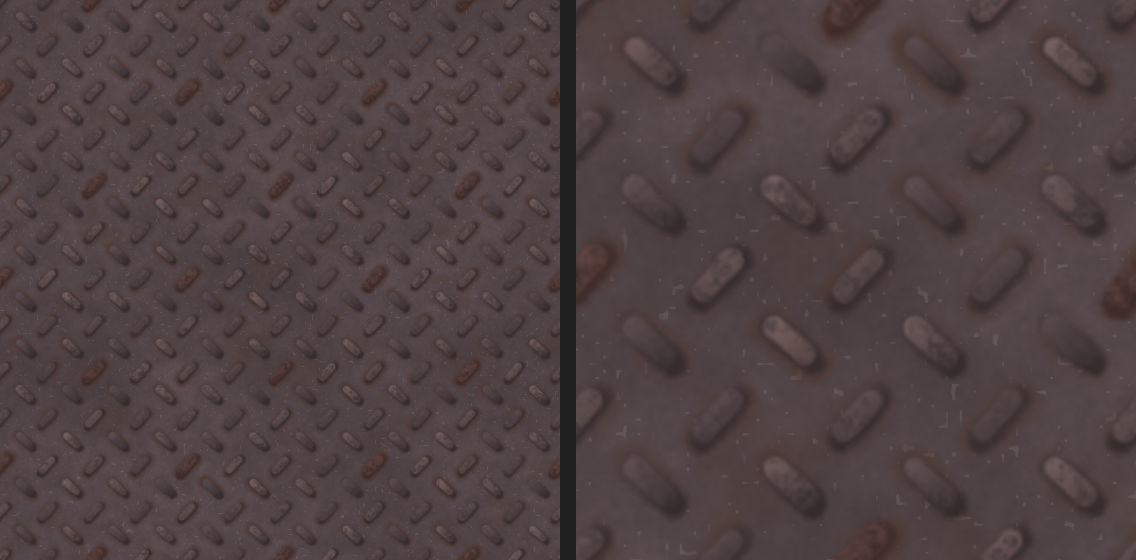
Left, the full canvas; right, a detail of the centre.
Write a WebGL 1 fragment shader that draws this texture.

```glsl
precision highp float;
// Worn steel tread plate: crossed diagonal lugs with shadows, scuffs and rust.

uniform vec2 u_resolution;

const float CELLS = 12.0;
const vec3 STEEL = vec3(0.322, 0.271, 0.282);
const vec3 SHADOW = vec3(0.205, 0.165, 0.172);
const vec3 DULL = vec3(0.285, 0.238, 0.250);
const vec3 SCUFFED = vec3(0.415, 0.335, 0.328);
const vec3 RUST = vec3(0.305, 0.222, 0.198);
const vec3 DEEP_RUST = vec3(0.255, 0.160, 0.140);

float hash(vec2 p) {
  vec3 q = fract(vec3(p.xyx) * 0.1031);
  q += dot(q, q.yzx + 33.33);
  return fract((q.x + q.y) * q.z);
}

// Value noise that wraps after period lattice steps
float noise(vec2 p, float period) {
  vec2 i = floor(p), f = fract(p);
  f = f * f * (3.0 - 2.0 * f);
  vec2 a = mod(i, period), b = mod(i + 1.0, period);
  return mix(mix(hash(a), hash(vec2(b.x, a.y)), f.x),
             mix(hash(vec2(a.x, b.y)), hash(b), f.x), f.y);
}

float fbm(vec2 uv, float freq) {
  float sum = 0.0, amp = 0.533;
  for (int k = 0; k < 4; k++) {
    sum += amp * noise(uv * freq, freq);
    freq *= 2.0;
    amp *= 0.5;
  }
  return sum;
}

// Component of v at index 0 to 3
float pick(vec4 v, float index) {
  return dot(v, step(abs(vec4(0.0, 1.0, 2.0, 3.0) - index), vec4(0.5)));
}

// Column in a four-cell group that shifts by two every second row
float variant(float column, float row) {
  return mod(column + 2.0 - 2.0 * mod(floor(row / 2.0), 2.0), 4.0);
}

float capsule(vec2 p, float halfLength, float radius) {
  p.x -= clamp(p.x, -halfLength, halfLength);
  return length(p) - radius;
}

// Adds a raised lug along a unit axis; q is the offset from its centre
vec3 addLug(vec3 col, vec2 q, vec2 axis, float wear, float rusty, float grain, float blotch) {
  mat2 toLug = mat2(axis.x, -axis.y, axis.y, axis.x);
  vec2 local = toLug * q;
  vec2 shaded = toLug * (q - vec2(0.016, -0.022));
  float size = 1.0 + 0.16 * rusty;
  float wobble = (blotch - 0.5) * 0.05 + (grain - 0.5) * 0.02;
  // Narrowing ends make the foot pointed
  float foot = capsule(shaded, 0.21 * size, 0.125 * size) + 0.22 * local.x * local.x + wobble;
  float top = capsule(local, 0.145 * size, 0.083 * size) + wobble;

  // Rust stain around the foot
  float stain = max(fract(wear * 7.3 + 0.2), rusty);
  float halo = 1.0 - smoothstep(0.0, 0.11, foot);
  col = mix(col, RUST, halo * (0.25 + 0.55 * stain) * smoothstep(0.25, 0.7, blotch));

  // Sloped sides, darker away from the upper left light
  float light = dot(q, vec2(-0.6, 0.8));
  float depth = clamp(0.52 + 0.42 * wear - 2.2 * light, 0.25, 0.95);
  vec3 side = mix(SHADOW, DEEP_RUST, 0.75 * rusty);
  col = mix(col, side, depth * (1.0 - smoothstep(-0.07, 0.03, foot)));

  // Flat top, scraped to a grainy lighter metal where worn
  float scuff = wear * smoothstep(0.15, 0.7, grain * 0.7 + blotch * 0.4);
  vec3 face = mix(DULL, SCUFFED, scuff);
  face = mix(face, DEEP_RUST * (0.85 + 0.6 * grain), 0.6 * rusty);
  face *= 1.0 + 0.9 * light + 0.10 * (grain - 0.5);
  return mix(col, face, 0.92 * (1.0 - smoothstep(-0.025, 0.025, top)));
}

void main() {
  vec2 uv = gl_FragCoord.xy / u_resolution;
  vec2 p = uv * CELLS;
  float blotch = fbm(uv, 36.0);
  float grain = 0.6 * noise(uv * 180.0, 180.0) + 0.4 * noise(uv * 360.0, 360.0);
  float cloud = fbm(uv + 0.5, 6.0);

  // Plate with broad stains, fine grain and a few pale specks
  vec3 col = STEEL * (1.0 + 0.22 * (cloud - 0.5) + 0.16 * (blotch - 0.5) + 0.08 * (grain - 0.5));
  col = mix(col, RUST, 0.3 * smoothstep(0.55, 0.8, fbm(uv + 0.25, 24.0)));
  col += 0.06 * smoothstep(0.86, 0.95, noise(uv * 240.0 + 7.0, 240.0));

  // Rising lugs near the cell corners
  vec2 a = p - vec2(0.01, 0.03) + 0.5;
  vec2 cell = floor(a);
  float id = variant(cell.x, cell.y);
  float even = 1.0 - mod(cell.y, 2.0);
  float wear = mix(pick(vec4(0.4, 0.2, 0.6, 0.3), id), pick(vec4(0.5, 0.8, 0.5, 0.2), id), even);
  float rusty = even * step(id, 0.5);
  col = addLug(col, fract(a) - 0.5, vec2(0.68, 0.733), wear, rusty, grain, blotch);

  // Falling lugs near the cell centres
  vec2 b = p - vec2(0.53, 0.56) + 0.5;
  cell = floor(b);
  id = variant(cell.x, cell.y + 1.0);
  even = 1.0 - mod(cell.y, 2.0);
  wear = mix(pick(vec4(0.1, 0.9, 0.7, 0.0), id), pick(vec4(0.3, 0.8, 0.2, 0.6), id), even);
  col = addLug(col, fract(b) - 0.5, vec2(0.743, -0.669), wear, 0.0, grain, blotch);

  gl_FragColor = vec4(col, 1.0);
}
```
